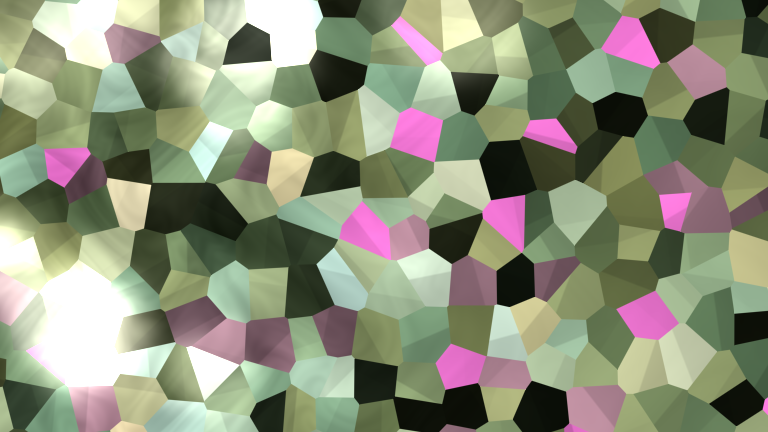
Give the GLSL for this pattern, as a WebGL 1 fragment shader.

```glsl
precision highp float;

uniform vec2 u_resolution;

#define CELLS 10.7          // cells per canvas height
#define JITTER 0.92         // irregularity of the cells
#define EDGE_PIXELS 0.75    // half width of the smoothed edge
#define REFRACTION 0.07     // shift of the light seen through a cell
#define CLOUD_STRENGTH 0.19
#define FACET_STRENGTH 0.16
#define NIGHT vec3(0.045, 0.060, 0.030)
#define MOSS vec3(0.37, 0.44, 0.29)
#define SAGE vec3(0.57, 0.66, 0.49)
#define PALE vec3(0.86, 0.89, 0.79)
#define MAUVE vec3(0.57, 0.43, 0.48)
#define PINK vec3(0.90, 0.44, 0.79)

vec2 hash2(vec2 p) {
  vec3 q = fract(p.xyx * vec3(0.1031, 0.1030, 0.0973));
  q += dot(q, q.yzx + 33.33);
  return fract((q.xx + q.yz) * q.zy);
}

vec2 seedPoint(vec2 id) {
  return id + 0.5 + JITTER * (hash2(id + 17.0) - 0.5);
}

// Layered, warped sines: soft wisps in about -1..1
float wisps(vec2 p) {
  float sum = 0.0;
  float weight = 0.5;
  p *= 9.0;
  for (int i = 0; i < 4; i++) {
    p += 0.7 * sin(p.yx * 1.3 + vec2(1.7, 4.1));
    sum += weight * sin(p.x + 0.6 * p.y) * cos(1.4 * p.y - 0.3 * p.x);
    p = mat2(1.5, 0.9, -0.9, 1.5) * p + 2.3;
    weight *= 0.6;
  }
  return sum;
}

float glow(vec2 p, vec2 centre, vec2 radius) {
  vec2 d = (p - centre) / radius;
  return exp(-dot(d, d) * dot(d, d));
}

// Out-of-focus light, strongest on the left
float blooms(vec2 p) {
  float sum = 1.1 * glow(p, vec2(0.55, 0.88), vec2(0.15, 0.17));
  sum += 1.1 * glow(p, vec2(0.19, 0.25), vec2(0.15, 0.14));
  sum += 0.9 * glow(p, vec2(0.00, 0.39), vec2(0.11, 0.12));
  sum += 0.6 * glow(p, vec2(0.48, 0.14), vec2(0.12, 0.10));
  sum += 0.4 * glow(p, vec2(1.05, 0.95), vec2(0.18, 0.13));
  sum += 0.35 * glow(p, vec2(0.08, 0.91), vec2(0.25, 0.13));
  return sum;
}

vec3 toneRamp(float t) {
  vec3 colour = mix(NIGHT, MOSS, clamp(t / 0.35, 0.0, 1.0));
  colour = mix(colour, SAGE, clamp((t - 0.35) / 0.35, 0.0, 1.0));
  return mix(colour, PALE, clamp((t - 0.70) / 0.30, 0.0, 1.0));
}

vec3 cellColour(vec2 id, vec2 p) {
  vec2 pick = hash2(id + 41.0);
  vec2 vary = hash2(id + 83.0);
  vec2 turn = hash2(id + 129.0);
  vec2 seed = seedPoint(id);
  float across = seed.x / CELLS / 1.78;

  // Green glass, darker and greyer toward the right
  vec3 colour = toneRamp(clamp(pick.x + 0.20 * (0.47 - across), 0.0, 1.0));
  colour *= 1.0 + (vary.x - 0.5) * vec3(0.20, -0.04, -0.26);

  // Sparse pink and mauve pieces
  float accent = smoothstep(0.15, 1.0, across);
  float isPink = step(1.0 - 0.018 - 0.045 * accent, pick.y);
  float isMauve = step(pick.y, 0.04 + 0.075 * accent);
  colour = mix(colour, MAUVE * (0.65 + 0.6 * vary.y), isMauve);
  colour = mix(colour, PINK * (0.85 + 0.25 * vary.y), isPink);

  // A faint straight facet inside each cell
  float angle = 6.2832 * turn.x;
  float side = dot(p * CELLS - seed, vec2(cos(angle), sin(angle)));
  float facet = smoothstep(-0.03, 0.03, side + 0.3 * (vary.y - 0.5)) - 0.5;
  colour *= 1.0 + FACET_STRENGTH * turn.y * facet + 0.05 * side;

  // Wisps and blooms, displaced by the glass
  vec2 seen = p + REFRACTION * (turn - 0.5);
  float leftness = 1.0 - smoothstep(0.35, 1.35, p.x);
  float cloud = wisps(seen) * CLOUD_STRENGTH * (0.12 + leftness);
  colour += cloud * (0.25 + colour);
  float opaque = step(0.87, vary.y);
  float light = blooms(seen) * (1.0 + 0.5 * wisps(seen + 3.0));
  light *= 1.0 - 0.8 * opaque;
  return colour + light * vec3(0.72, 0.70, 0.66);
}

void main() {
  vec2 p = gl_FragCoord.xy / u_resolution.y;
  vec2 grid = p * CELLS;
  vec2 base = floor(grid);
  vec2 nearId = base;
  vec2 nextId = base;
  float nearDist = 100.0;
  float nextDist = 100.0;

  // Two closest seeds
  for (int y = -2; y <= 2; y++) {
    for (int x = -2; x <= 2; x++) {
      vec2 id = base + vec2(float(x), float(y));
      vec2 d = seedPoint(id) - grid;
      float dist = dot(d, d);
      if (dist < nearDist) {
        nextDist = nearDist;
        nextId = nearId;
        nearDist = dist;
        nearId = id;
      } else if (dist < nextDist) {
        nextDist = dist;
        nextId = id;
      }
    }
  }

  // Blend across the shared straight border
  float gap = length(seedPoint(nextId) - seedPoint(nearId));
  float border = (nextDist - nearDist) / (2.0 * gap);
  float width = EDGE_PIXELS * CELLS / u_resolution.y;
  float inside = smoothstep(-width, width, border);
  vec3 colour = mix(cellColour(nextId, p), cellColour(nearId, p), inside);
  gl_FragColor = vec4(clamp(colour, 0.0, 1.0), 1.0);
}
```
